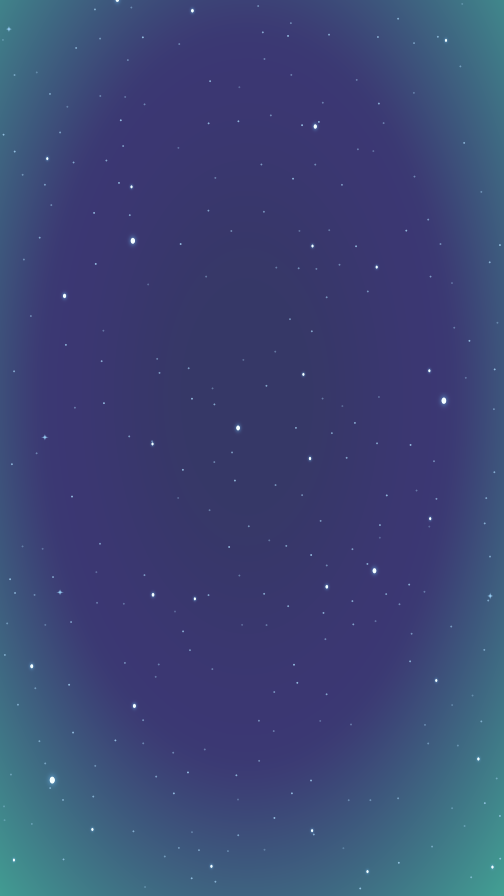
Reproduce this background procedurally as a Shadertoy shader.

```glsl
// A dusk-violet night sky that turns teal toward the edges and corners.
// An elliptical gradient forms the backdrop; two jittered grids scatter
// fine star dust and a few larger, slightly tall stars and glints over it.

#define GLOW_CENTRE vec2(0.49, 0.557)
#define VIOLET_RADIUS 0.38
#define TEAL_START 0.41
#define TEAL_END 0.75
#define DUST_COLUMNS 18.0
#define DUST_DENSITY 0.46
#define STAR_COLUMNS 6.0
#define STAR_DENSITY 0.56
#define GLINT_SHARE 0.14

const vec3 INDIGO = vec3(0.212, 0.218, 0.402);
const vec3 VIOLET = vec3(0.232, 0.212, 0.448);
const vec3 TEAL = vec3(0.258, 0.620, 0.575);
const vec3 STAR_BLUE = vec3(0.42, 0.70, 0.92);
const vec3 STAR_WHITE = vec3(0.96, 1.0, 1.0);

float hash(vec2 p) {
    return fract(sin(dot(p, vec2(127.1, 311.7))) * 43758.5453);
}

// Offset from a randomly placed star in this cell, in canvas widths
vec2 starOffset(vec2 p, vec2 cell, float columns, float seed) {
    vec2 jitter = vec2(hash(cell + seed), hash(cell + seed + 17.3));
    return p - (cell + mix(vec2(0.1), vec2(0.9), jitter)) / columns;
}

float disc(float dist, float radius, float pixel) {
    return 1.0 - smoothstep(radius - 0.6 * pixel, radius + 0.6 * pixel, dist);
}

vec3 backdrop(vec2 uv) {
    float d = length(uv - GLOW_CENTRE);
    vec3 sky = mix(INDIGO, VIOLET, smoothstep(0.08, VIOLET_RADIUS, d));

    // Linear ramp with a softened beginning
    float ramp = (d - TEAL_START) / (TEAL_END - TEAL_START);
    float teal = 0.5 * (ramp + sqrt(ramp * ramp + 0.006));
    return mix(sky, TEAL, clamp(teal, 0.0, 1.0));
}

vec3 addDust(vec3 color, vec2 p, float pixel) {
    vec2 cell = floor(p * DUST_COLUMNS);
    float present = step(hash(cell + 3.7), DUST_DENSITY);
    float brightness = mix(0.3, 0.85, hash(cell + 41.2));
    float dist = length(starOffset(p, cell, DUST_COLUMNS, 8.1));
    float speck = disc(dist, 0.0018, pixel) * present * brightness;
    return mix(color, mix(STAR_BLUE, STAR_WHITE, 0.4), speck);
}

vec3 addStars(vec3 color, vec2 p, float pixel) {
    vec2 cell = floor(p * STAR_COLUMNS);
    float present = step(hash(cell + 5.3), STAR_DENSITY);
    vec2 offset = starOffset(p, cell, STAR_COLUMNS, 23.6);

    // Four-pointed glints have concave sides
    if (hash(cell + 71.9) < GLINT_SHARE) {
        vec2 arm = sqrt(abs(offset) / 0.009);
        float glint = 1.0 - smoothstep(0.55, 1.2, arm.x + arm.y);
        return mix(color, mix(STAR_BLUE, STAR_WHITE, 0.3), glint * present);
    }

    // Most stars are small; a few are large white ovals with a blue rim
    float size = mix(0.0028, 0.0072, pow(hash(cell + 57.4), 4.0));
    float dist = length(offset * vec2(1.15, 0.87));
    float halo = exp(-pow(dist / (size * 1.35), 2.0)) * 0.55;
    color = mix(color, STAR_BLUE, halo * present);
    return mix(color, STAR_WHITE, disc(dist, size * 0.86, pixel) * present);
}

void mainImage(out vec4 fragColor, in vec2 fragCoord) {
    vec2 uv = fragCoord / iResolution.xy;
    vec2 p = fragCoord / iResolution.x;
    float pixel = 1.0 / iResolution.x;

    vec3 color = backdrop(uv);
    color = addDust(color, p, pixel);
    color = addStars(color, p, pixel);
    fragColor = vec4(color, 1.0);
}
```
